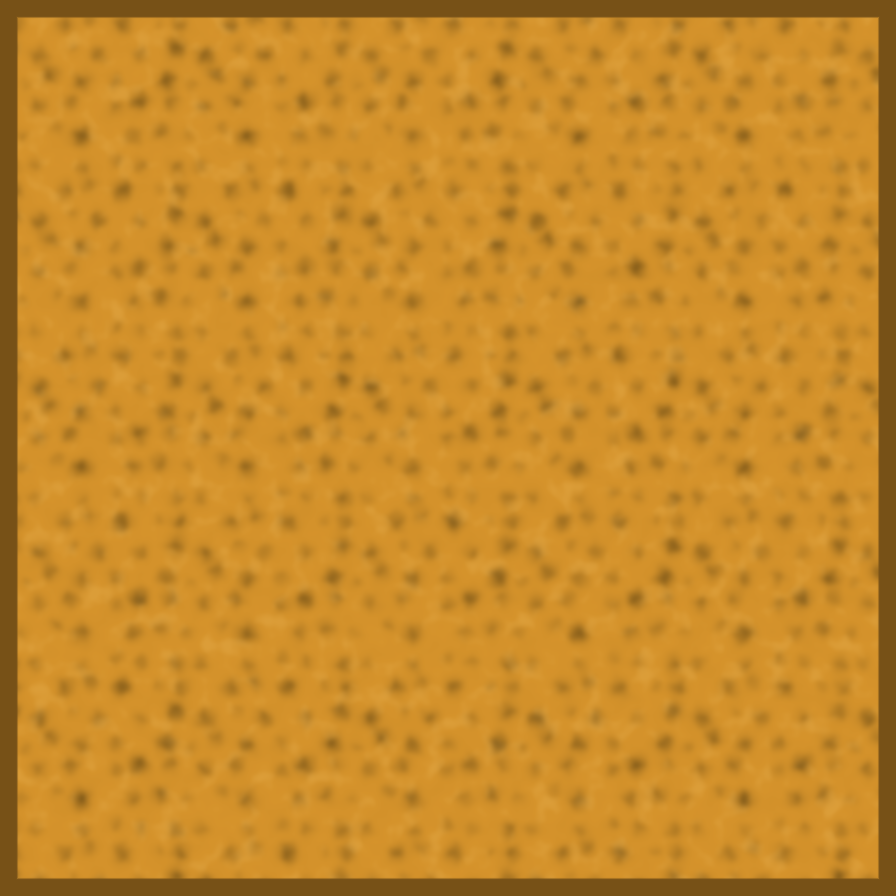
This texture is drawn by a Shadertoy shader. Its source:

```glsl
const vec3 OCHRE = vec3(0.835, 0.575, 0.168);
const vec3 HIGHLIGHT = vec3(0.875, 0.640, 0.250);
const vec3 SPOT_BROWN = vec3(0.290, 0.205, 0.050);
const vec3 FRAME_BROWN = vec3(0.467, 0.318, 0.092);

const float FRAME_WIDTH = 0.0195;
const float TILE_SIZE = 0.185;
const vec2 TILE_CELLS = vec2(5.0, 6.0);

vec3 hash3(vec2 p) {
    vec3 q = fract(vec3(p.xyx) * vec3(0.1031, 0.1030, 0.0973));
    q += dot(q, q.yxz + 33.33);
    return fract((q.xxy + q.yzz) * q.zyx);
}

float cornerSlope(vec2 corner, vec2 offset) {
    float angle = 6.2832 * hash3(corner + 71.0).x;
    return dot(vec2(cos(angle), sin(angle)), offset);
}

float gradientNoise(vec2 p) {
    vec2 i = floor(p);
    vec2 f = p - i;
    vec2 u = f * f * f * (f * (f * 6.0 - 15.0) + 10.0);
    vec2 e = vec2(1.0, 0.0);
    float low = mix(cornerSlope(i, f), cornerSlope(i + e, f - e), u.x);
    float high = mix(cornerSlope(i + e.yx, f - e.yx), cornerSlope(i + 1.0, f - 1.0), u.x);
    return mix(low, high, u.y);
}

// Soft spots: positions repeat per tile, strength drifts from tile to tile
float spotDensity(vec2 p, vec2 cellSize) {
    vec2 home = floor(p / cellSize);
    float density = 0.0;
    for (int y = -1; y <= 1; y++) {
        for (int x = -1; x <= 1; x++) {
            vec2 cell = home + vec2(x, y);
            vec3 seed = hash3(mod(cell, TILE_CELLS) + 17.0);
            float stagger = 0.5 * mod(cell.y, 2.0) - 0.25;
            vec2 jitter = 0.62 * (seed.xy - 0.5);
            vec2 center = (cell + 0.5 + vec2(stagger, 0.0) + jitter) * cellSize;
            float radius = mix(0.0046, 0.0071, seed.z);
            float drift = mix(0.7, 1.3, hash3(cell + 203.0).x);
            float strength = mix(0.10, 0.43, seed.z * seed.z) * drift;
            vec2 d = (p - center) / radius;
            density += strength * exp(-0.5 * dot(d, d));
        }
    }
    return min(density, 0.65);
}

// Ochre ground with faint light mottling
vec3 groundColor(vec2 p) {
    float mottle = 0.7 * gradientNoise(p * 34.0) + 0.3 * gradientNoise(p * 80.0 + 9.0);
    vec3 color = mix(OCHRE, HIGHLIGHT, smoothstep(0.0, 0.5, mottle) * 0.65);
    return color * (1.0 + 0.03 * min(mottle, 0.0));
}

float frameMask(vec2 p, float width, float softness) {
    vec2 edge = min(p, 1.0 - p);
    return 1.0 - smoothstep(width - softness, width + softness, min(edge.x, edge.y));
}

void mainImage(out vec4 fragColor, in vec2 fragCoord) {
    vec2 uv = fragCoord / iResolution.xy;

    // Slight warp makes the spots irregular
    vec2 warp = vec2(gradientNoise(uv * 60.0), gradientNoise(uv * 60.0 + 31.0));
    vec2 p = uv + 0.004 * warp;

    vec3 color = groundColor(uv);
    color = mix(color, SPOT_BROWN, spotDensity(p, TILE_SIZE / TILE_CELLS));

    // Flat frame around the panel
    color = mix(color, FRAME_BROWN, frameMask(uv, FRAME_WIDTH, 0.0015));
    fragColor = vec4(color, 1.0);
}
```
